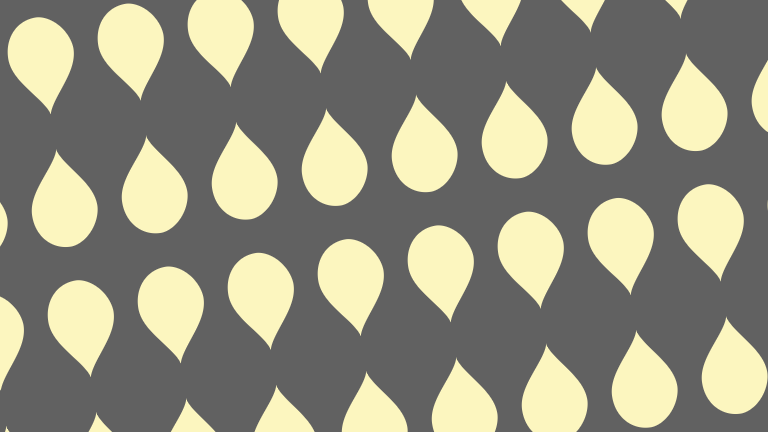
Give the GLSL for this pattern, as a Shadertoy shader.

```glsl
// Rows of cream teardrops on grey, on a slightly tilted rectangular grid.
// Each cell is folded about its middle, so drops point tip to tip in pairs;
// a drop is an implicit curve: a sine-power neck joined to a superellipse.

#define GROUND_COLOR vec3(0.38, 0.38, 0.38)
#define DROP_COLOR   vec3(0.99, 0.965, 0.75)
#define GRID_CELL    vec2(0.2107, 0.6157) // all lengths in canvas heights
#define GRID_ORIGIN  vec2(0.1238, 0.6944) // midpoint between two facing tips
#define GRID_TILT    0.1512               // radians
#define TIP_GAP      0.0403               // half the gap between facing tips
#define DROP_LENGTH  0.2280
#define NECK_LENGTH  0.1435               // from the tip to the widest part
#define NECK_POWER   1.45                 // above 1 gives a concave tip
#define HALF_WIDTHS  vec2(0.0780, 0.0748) // left, right
#define ROUNDNESS    vec2(2.08, 1.78)     // left, right superellipse powers

vec2 rotate(vec2 p, float angle) {
    float c = cos(angle), s = sin(angle);
    return vec2(c * p.x + s * p.y, c * p.y - s * p.x);
}

// Negative inside a drop whose tip is at zero and whose body lies along +y.
float dropField(vec2 p) {
    bool onRight = p.x > 0.0;
    float halfWidth = onRight ? HALF_WIDTHS.y : HALF_WIDTHS.x;
    float power = onRight ? ROUNDNESS.y : ROUNDNESS.x;
    float across = abs(p.x) / halfWidth;
    float along = p.y / NECK_LENGTH;

    // Beyond the tip
    if (along <= 0.0) return across - along;

    // Neck
    if (along < 1.0) return across - pow(sin(1.5707963 * along), NECK_POWER);

    // Round end
    float below = (p.y - NECK_LENGTH) / (DROP_LENGTH - NECK_LENGTH);
    return pow(pow(across, power) + pow(below, power), 1.0 / power) - 1.0;
}

void mainImage(out vec4 fragColor, in vec2 fragCoord) {
    vec2 p = rotate(fragCoord / iResolution.y - GRID_ORIGIN, GRID_TILT);

    // Repeat the cell, then mirror it lengthwise
    vec2 cell = (fract(p / GRID_CELL + 0.5) - 0.5) * GRID_CELL;
    float field = dropField(vec2(cell.x, abs(cell.y) - TIP_GAP));

    // One-pixel edge from the local slope of the field
    float slope = max(length(vec2(dFdx(field), dFdy(field))), 1e-5);
    float coverage = clamp(0.5 - field / slope, 0.0, 1.0);

    fragColor = vec4(mix(GROUND_COLOR, DROP_COLOR, coverage), 1.0);
}
```
